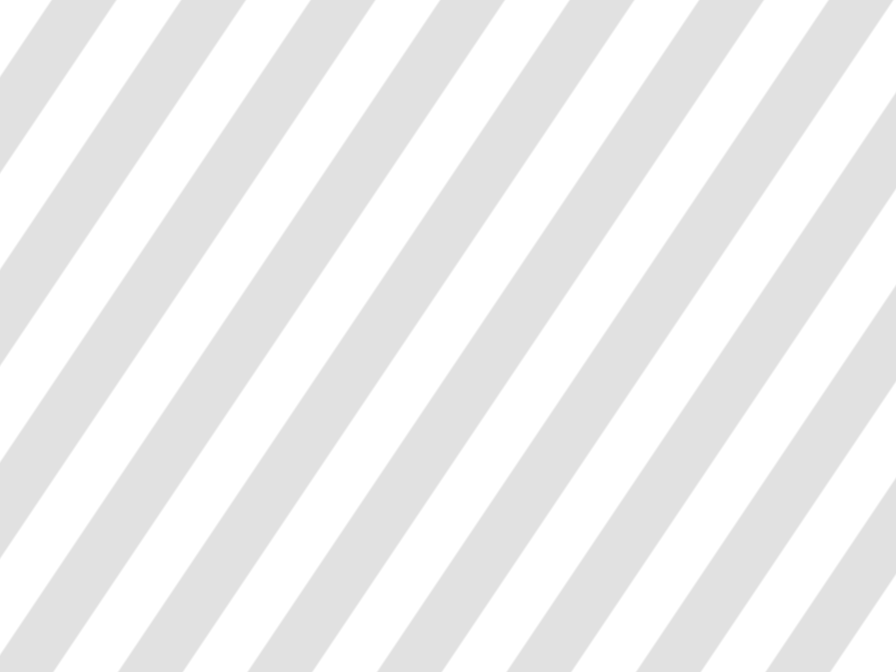
Reproduce this pattern procedurally as a WebGL 1 fragment shader.

```glsl
precision highp float;

uniform vec2 u_resolution;

// Lengths are in canvas heights, measured along the top edge.
#define STRIPE_PERIOD 0.1927
#define STRIPE_WIDTH 0.0963
#define STRIPE_START 0.0769
#define STRIPE_LEAN 0.672
#define EDGE_SOFTNESS 0.0022
#define STRIPE_COLOR vec3(0.882)
#define GROUND_COLOR vec3(1.0)

// Signed distance to the nearest slanted stripe, negative inside.
float stripeDistance(vec2 fromTopLeft) {
    float across = fromTopLeft.x + STRIPE_LEAN * fromTopLeft.y;
    float center = STRIPE_START + 0.5 * STRIPE_WIDTH;
    float cell = fract((across - center) / STRIPE_PERIOD + 0.5) - 0.5;
    float offset = abs(cell) * STRIPE_PERIOD - 0.5 * STRIPE_WIDTH;
    return offset / length(vec2(1.0, STRIPE_LEAN));
}

void main() {
    vec2 position = gl_FragCoord.xy / u_resolution.y;
    vec2 fromTopLeft = vec2(position.x, 1.0 - position.y);

    // Never let the edge get narrower than one pixel.
    float blur = max(EDGE_SOFTNESS, 0.75 / u_resolution.y);
    float coverage = 1.0 - smoothstep(-blur, blur, stripeDistance(fromTopLeft));

    gl_FragColor = vec4(mix(GROUND_COLOR, STRIPE_COLOR, coverage), 1.0);
}
```
